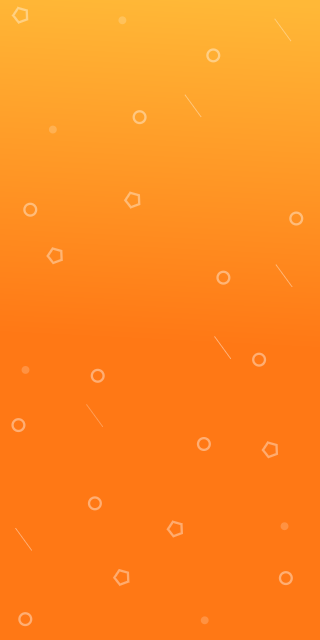
This background is drawn by a WebGL 1 fragment shader. Its source:

```glsl
precision highp float;
// Amber-to-orange gradient scattered with pale rings, pentagons, dashes and dots.

uniform vec2 u_resolution;

#define TOP_COLOR vec3(1.0, 0.72, 0.215)
#define BASE_COLOR vec3(1.0, 0.47, 0.083)
#define FADE_END 0.535      // share of the height covered by the gradient
#define TILT 0.025          // sideways slope of the gradient
#define COLUMNS 4.0         // cells across the width
#define JITTER 0.64         // scatter range inside a cell
#define STROKE 0.0072       // outline thickness
#define RING_RADIUS 0.0183
#define PENTAGON_APOTHEM 0.0192
#define DOT_RADIUS 0.0122
#define DASH_HALF vec2(0.0247, -0.0339)
#define DASH_WIDTH 0.0027

const float TAU = 6.2831853;

vec2 hash2(vec2 p) {
  vec3 q = fract(p.xyx * vec3(0.1031, 0.1030, 0.0973));
  q += dot(q, q.yzx + 33.33);
  return fract((q.xx + q.yz) * q.zy);
}

// Distance to a regular pentagon with one corner pointing left
float pentagon(vec2 p, float apothem) {
  float sector = TAU / 5.0;
  float angle = atan(p.y, p.x) - 0.04;
  angle -= sector * floor(angle / sector + 0.5);
  return length(p) * cos(angle) - apothem;
}

float segment(vec2 p, vec2 halfSpan) {
  float along = clamp(dot(p, halfSpan) / dot(halfSpan, halfSpan), -1.0, 1.0);
  return length(p - halfSpan * along);
}

float outline(float d) {
  return abs(d) - 0.5 * STROKE;
}

// Distance (x) and opacity (y) of the shape chosen by a slot from 0 to 31
vec2 shape(vec2 p, float slot, float variation) {
  if (slot < 12.0) return vec2(outline(length(p) - RING_RADIUS), 0.40);
  if (slot < 18.0) return vec2(outline(pentagon(p, PENTAGON_APOTHEM)), 0.38);
  if (slot < 24.0) {
    float d = segment(p, DASH_HALF) - 0.5 * DASH_WIDTH;
    return vec2(d, mix(0.28, 0.50, variation));
  }
  if (slot < 29.0) return vec2(length(p) - DOT_RADIUS, 0.19);
  return vec2(1.0, 0.0);
}

void main() {
  float pixel = 1.0 / u_resolution.x;
  vec2 uv = gl_FragCoord.xy * pixel;

  // Background gradient, flat below its end
  float depth = 1.0 - gl_FragCoord.y / u_resolution.y - TILT * (uv.x - 0.5);
  vec3 color = mix(TOP_COLOR, BASE_COLOR, clamp(depth / FADE_END, 0.0, 1.0));

  // One jittered shape per cell; the odd multiplier shuffles the 32 slots
  vec2 cell = floor(uv * COLUMNS);
  float slot = mod(13.0 * (cell.x + COLUMNS * cell.y), 32.0);
  vec2 offset = (hash2(cell + 7.0) - 0.5) * JITTER;
  vec2 local = uv - (cell + 0.5 + offset) / COLUMNS;
  vec2 mark = shape(local, slot, hash2(cell + 31.0).x);

  float coverage = clamp(0.5 - mark.x / pixel, 0.0, 1.0);
  color = mix(color, vec3(1.0), coverage * mark.y);
  gl_FragColor = vec4(color, 1.0);
}
```
